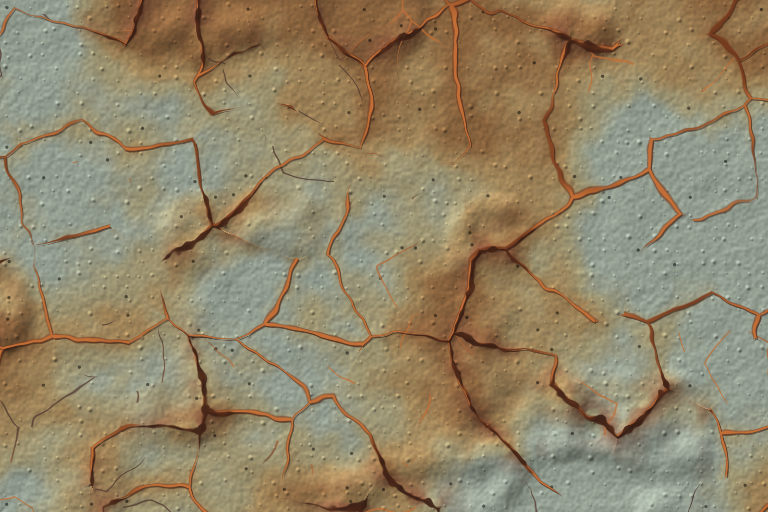
A Shadertoy shader for this texture:

```glsl
// Weathered blue-grey paint with rust stains, orange cracks and dark lifted gashes.
#define CRACK_CELLS 5.6
#define HAIR_CELLS 7.6
#define CRACK_KEEP 0.72
#define HAIR_KEEP 0.36
#define CRACK_WIDTH 0.0027
#define GASH_WIDTH 0.0105
#define WARP 0.11
#define STAIN_SCALE 3.1
#define STAIN_CONTRAST 1.9
#define RELIEF 0.42
#define LIGHT_STEP 0.004

const vec2 LIGHT = vec2(-0.6, 0.8);
const vec3 PAINT = vec3(0.57, 0.61, 0.56);
const vec3 OLIVE = vec3(0.61, 0.575, 0.44);
const vec3 OCHRE = vec3(0.61, 0.505, 0.34);
const vec3 BROWN = vec3(0.53, 0.385, 0.24);
const vec3 FLAKE = vec3(0.44, 0.26, 0.19);
const vec3 ORANGE = vec3(0.76, 0.43, 0.21);
const vec3 RUST = vec3(0.46, 0.23, 0.12);
const vec3 SHADOW = vec3(0.19, 0.10, 0.07);

struct Surface { float height, dist, width, gash, hair; };

float hash(vec2 p) {
    vec3 q = fract(p.xyx * 0.1031);
    q += dot(q, q.yzx + 33.33);
    return fract((q.x + q.y) * q.z);
}

vec2 hash2(vec2 p) { return vec2(hash(p), hash(p + 57.3)); }

float noise(vec2 p) {
    vec2 i = floor(p), f = fract(p);
    f = f * f * (3.0 - 2.0 * f);
    return mix(mix(hash(i), hash(i + vec2(1, 0)), f.x),
               mix(hash(i + vec2(0, 1)), hash(i + vec2(1, 1)), f.x), f.y);
}

float fbm(vec2 p) {
    float sum = 0.0, amp = 0.533;
    for (int i = 0; i < 4; i++) {
        sum += amp * noise(p);
        p = mat2(1.6, 1.2, -1.2, 1.6) * p + 5.7;
        amp *= 0.5;
    }
    return sum;
}

// Distance to the nearest surviving Voronoi edge, and that edge's weight
vec2 crackNet(vec2 p, float keep) {
    vec2 cell = floor(p), f = fract(p), nearG = vec2(0), nearR = vec2(0);
    float best = 9.0;
    for (int y = -1; y <= 1; y++)
    for (int x = -1; x <= 1; x++) {
        vec2 g = vec2(x, y), r = g + 0.04 + 0.92 * hash2(cell + g) - f;
        if (dot(r, r) < best) { best = dot(r, r); nearG = g; nearR = r; }
    }
    vec2 edge = vec2(4.0, 0.0);
    for (int y = -2; y <= 2; y++)
    for (int x = -2; x <= 2; x++) {
        vec2 g = nearG + vec2(x, y), r = g + 0.04 + 0.92 * hash2(cell + g) - f;
        vec2 across = r - nearR;
        float pick = hash(2.0 * cell + nearG + g + 11.0);
        if (dot(across, across) > 1e-4 && pick < keep) {
            float d = dot(0.5 * (nearR + r), normalize(across));
            if (d < edge.x) edge = vec2(d, 1.2 - 0.7 * pick / keep);
        }
    }
    return edge;
}

// Small round blisters, one per grid cell at most
float pimples(vec2 p) {
    vec2 cell = floor(p);
    float r = mix(0.12, 0.28, pow(hash(cell + 3.1), 2.0));
    float d = length(fract(p) - 0.3 - 0.4 * hash2(cell + 8.0));
    return step(hash(cell + 21.0), 0.42) * r * (1.0 - smoothstep(0.0, r, d));
}

Surface surfaceAt(vec2 p) {
    Surface s;
    vec2 q = p + WARP * (vec2(fbm(p * 4.0), fbm(p * 4.0 + 37.0)) - 0.5);
    q += 0.005 * (vec2(noise(p * 48.0), noise(p * 48.0 + 19.0)) - 0.5);
    vec2 net = crackNet(q * CRACK_CELLS + 3.0, CRACK_KEEP);
    vec2 hair = crackNet(q * HAIR_CELLS + 40.0, HAIR_KEEP);
    s.dist = net.x / CRACK_CELLS;
    s.gash = smoothstep(0.62, 0.84, noise(p * 5.3 + 31.0));
    float taper = smoothstep(0.18, 0.50, noise(p * 6.0 + 13.0));
    s.width = CRACK_WIDTH * net.y * taper * (0.55 + 0.8 * noise(p * 38.0));
    s.hair = hair.x / HAIR_CELLS + 0.004 * (1.0 - smoothstep(0.35, 0.55, noise(p * 7.0 + 70.0)));
    float lip = exp(-s.dist / 0.012) * (0.15 * taper + s.gash);
    s.height = 0.0020 * noise(p * 75.0) + 0.0017 * noise(p * 150.0)
             + (0.006 + 0.026 * s.gash) * noise(p * 18.0)
             + 0.016 * pimples(p * 42.0) + 0.010 * lip;
    return s;
}

float line(float d, float w, float soft) {
    return (1.0 - smoothstep(w - soft, w + soft, d)) * smoothstep(0.0, 0.0010, w);
}

void mainImage(out vec4 fragColor, in vec2 fragCoord) {
    vec2 p = fragCoord / iResolution.y;
    float soft = 0.65 / iResolution.y;
    Surface s = surfaceAt(p), lit = surfaceAt(p + LIGHT * LIGHT_STEP);

    // Rust bleeding outward from the cracks
    float bleed = exp(-s.dist / 0.03) * smoothstep(0.0, 0.002, s.width);
    float stain = 0.35 + STAIN_CONTRAST * (fbm(p * STAIN_SCALE + 9.0) - 0.5)
                + 0.22 * bleed + 0.30 * s.gash * exp(-s.dist / 0.06)
                + 0.22 * (fbm(p * 20.0) - 0.5);
    vec3 color = mix(PAINT, OLIVE, smoothstep(0.14, 0.45, stain));
    color = mix(color, OCHRE, smoothstep(0.42, 0.64, stain));
    color = mix(color, BROWN, smoothstep(0.64, 0.90, stain));
    float flake = s.gash * exp(-s.dist / 0.025) * smoothstep(0.25, 0.65, noise(p * 32.0));
    color = mix(color, FLAKE, 0.85 * flake);

    // Raking light, fine grain and a few dark pits
    float slope = (s.height - lit.height) / LIGHT_STEP;
    color *= 1.0 + RELIEF * clamp(slope, -1.1, 0.7);
    color *= 0.96 + 0.08 * noise(p * 210.0);
    vec2 spot = floor(p * 30.0);
    float pit = length(fract(p * 30.0) - 0.3 - 0.4 * hash2(spot + 90.0));
    color *= 1.0 - 0.5 * step(hash(spot + 66.0), 0.07) * (1.0 - smoothstep(0.06, 0.13, pit));

    // Hairlines, then rusty cracks with a bright core
    vec3 hairColor = mix(SHADOW + 0.12, ORANGE, smoothstep(0.35, 0.65, noise(p * 4.0 + 52.0)));
    color = mix(color, hairColor, 0.8 * line(s.hair, 0.0013, soft));
    color = mix(color, RUST, 0.65 * line(s.dist, 1.8 * s.width, 1.5 * soft));
    color = mix(color, SHADOW, 0.5 * line(lit.dist, lit.width, soft));
    vec3 core = mix(RUST, ORANGE, smoothstep(0.12, 0.5, noise(p * 9.0 + 4.0)));
    color = mix(color, core, line(s.dist, s.width, soft));

    // Open gashes in shade
    float ragged = 0.1 + 1.5 * noise(p * 34.0 + 5.0) * noise(p * 80.0);
    float torn = line(lit.dist, GASH_WIDTH * s.gash * ragged, 1.6 * soft);
    color = mix(color, mix(SHADOW, RUST, 0.5 * noise(p * 60.0)), 0.9 * torn);
    fragColor = vec4(color, 1.0);
}
```
